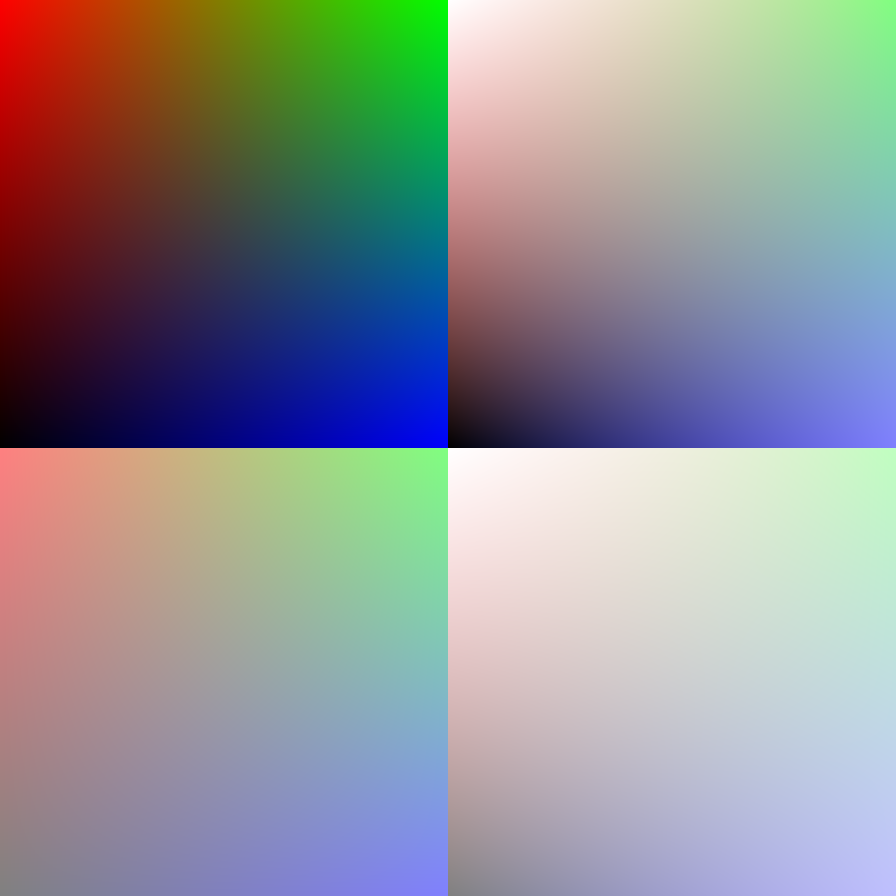
Give the GLSL for this background, as a WebGL 1 fragment shader.

```glsl
precision highp float;
// Two by two tiles, each a bilinear blend of four corner colours.
// The right column adds a white veil whose opacity also varies by corner;
// the bottom row is then lightened evenly towards white.

#define TILES 2.0
#define TOP_LEFT vec3(1.0, 0.0, 0.0)
#define TOP_RIGHT vec3(0.0, 1.0, 0.0)
#define BOTTOM_LEFT vec3(0.0, 0.0, 0.0)
#define BOTTOM_RIGHT vec3(0.0, 0.0, 1.0)
#define VEIL_CORNERS vec4(0.0, 0.5, 1.0, 0.5) // bottom left, bottom right, top left, top right
#define ROW_LIFT 0.5

uniform vec2 u_resolution;

// Bilinear colour of one tile, p in 0..1
vec3 cornerBlend(vec2 p) {
  return mix(mix(BOTTOM_LEFT, BOTTOM_RIGHT, p.x),
             mix(TOP_LEFT, TOP_RIGHT, p.x), p.y);
}

// Bilinear opacity of the white veil
float veilOpacity(vec2 p) {
  vec2 ends = mix(VEIL_CORNERS.xz, VEIL_CORNERS.yw, p.x);
  return mix(ends.x, ends.y, p.y);
}

vec3 tileColor(vec2 uv) {
  vec2 grid = uv * TILES;
  vec2 cell = mod(floor(grid), 2.0);
  vec2 p = fract(grid);
  vec3 color = mix(cornerBlend(p), vec3(1.0), cell.x * veilOpacity(p));
  return mix(color, vec3(1.0), (1.0 - cell.y) * ROW_LIFT);
}

void main() {
  // Four samples per pixel smooth the seams at any canvas size
  vec3 sum = vec3(0.0);
  for (int i = 0; i < 4; i++) {
    float k = float(i);
    vec2 offset = vec2(mod(k, 2.0), floor(k / 2.0)) * 0.5 - 0.25;
    sum += tileColor((gl_FragCoord.xy + offset) / u_resolution);
  }
  gl_FragColor = vec4(sum / 4.0, 1.0);
}
```
